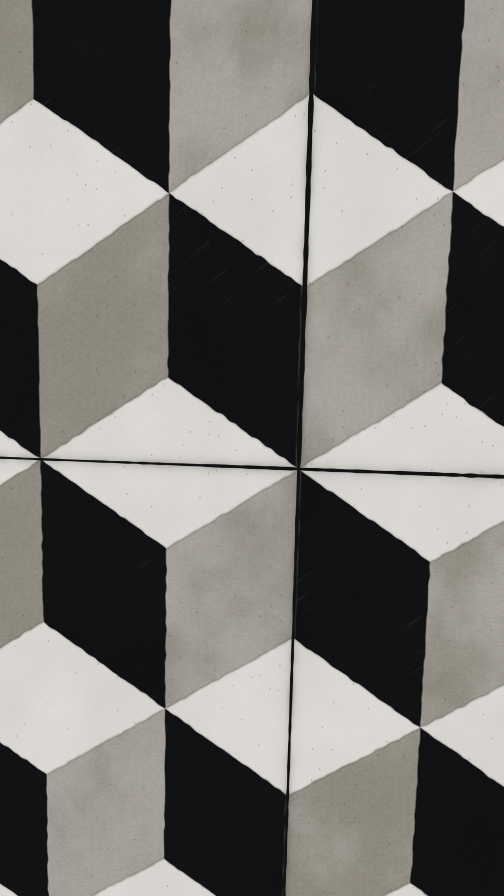
This pattern is drawn by a WebGL 2 fragment shader. Its source:

```glsl
#version 300 es
precision highp float;
// Tumbling-block cement tiles in white, grey and black, seen slightly askew.
// A projective map gives lattice coordinates; folding them yields the three
// rhombi of each cube, then noise adds mottling, scuffs and worn tile joints.

uniform vec2 u_resolution;
out vec4 fragColor;

float hash(vec2 p) {
  return fract(sin(dot(p, vec2(127.1, 311.7))) * 43758.5453);
}

float noise(vec2 p) {
  vec2 i = floor(p), f = fract(p);
  f = f * f * (3.0 - 2.0 * f);
  return mix(mix(hash(i), hash(i + vec2(1, 0)), f.x),
             mix(hash(i + vec2(0, 1)), hash(i + vec2(1, 1)), f.x), f.y);
}

float fbm(vec2 p) {
  float sum = 0.0, amp = 0.5;
  for (int i = 0; i < 4; i++) {
    sum += amp * noise(p);
    p = p * 2.1 + 7.3;
    amp *= 0.5;
  }
  return sum;
}

// Canvas position (y down, origin at the tile corner) to lattice:
// one unit across per column, one unit down per cube edge.
vec2 toLattice(vec2 d) {
  float depth = 1.0 + 0.079 * d.x - 0.098 * d.y;
  return vec2(3.75 * (d.x + 0.0337 * d.y), 2.881 * (d.y - 0.038 * d.x)) / depth;
}

void main() {
  vec2 pos = vec2(gl_FragCoord.x, u_resolution.y - gl_FragCoord.y) / u_resolution.x;
  vec2 lattice = toLattice(pos - vec2(0.5926, 0.9306));
  vec2 px = fwidth(lattice);

  // Slightly uneven pigment boundaries
  vec2 wobble = vec2(noise(lattice * 19.0), noise(lattice * 19.0 + 41.0)) - 0.5;
  vec2 p = lattice + 0.012 * wobble;

  // Fold into one cell: two columns wide, three edges tall
  vec2 cell = mod(p + vec2(1.0, 1.5), vec2(2.0, 3.0)) - vec2(1.0, 1.5);
  float s = abs(cell.x), q = abs(cell.y);
  float topDist = max(0.5 * s - q, q - 1.0 - 0.5 * s);
  float sideDist = sign(cell.x * cell.y) * min(s, 1.0 - s);
  float topMask = smoothstep(-px.y, px.y, topDist);
  float blackMask = smoothstep(-px.x, px.x, sideDist);

  // Face colours, with a different grey shade on each rhombus
  float mottle = fbm(lattice * 2.6) - 0.47;
  float grain = noise(pos * 260.0) - 0.5;
  float shade = hash(floor(vec2(p.x, p.y / 1.5)) + 3.0);
  vec3 grey = mix(vec3(0.56, 0.54, 0.50), vec3(0.64, 0.62, 0.59),
                  smoothstep(0.2, 0.8, shade + 0.9 * mottle));
  grey += 0.04 * mottle + 0.035 * grain;
  vec3 white = vec3(0.85, 0.84, 0.82) + 0.05 * mottle + 0.012 * grain;
  vec3 black = vec3(0.07, 0.07, 0.08) + 0.015 * mottle + 0.01 * grain;

  // Faint slanted scuffs on the black faces
  vec2 scuff = mat2(0.85, 0.5, -0.5, 0.85) * lattice;
  black += 0.05 * smoothstep(0.88, 1.0, noise(scuff * vec2(3.0, 60.0)))
         * smoothstep(0.5, 0.75, noise(lattice * 2.0 + 9.0));

  vec3 color = mix(mix(grey, black, blackMask), white, topMask);

  // Thin dark seam where light pigments meet
  color *= 1.0 - 0.12 * (1.0 - smoothstep(0.0, 0.012 + px.y, abs(topDist)));

  // Sparse pits
  vec2 pitGrid = lattice * 14.0;
  vec2 pitId = floor(pitGrid);
  vec2 pitAt = 0.3 + 0.4 * vec2(hash(pitId + 5.0), hash(pitId + 8.0));
  float pit = 1.0 - smoothstep(0.03, 0.12, length(fract(pitGrid) - pitAt));
  color *= 1.0 - 0.18 * pit * step(0.9, hash(pitId));

  // Joints every four columns and three edges, with dirt and a worn lip
  vec2 toJoint = abs(mod(lattice + vec2(2.0, 1.5), vec2(4.0, 3.0)) - vec2(2.0, 1.5));
  vec2 halfWidth = vec2(mix(0.017, 0.010, smoothstep(-1.0, 1.0, lattice.y)),
                        mix(0.006, 0.010, smoothstep(-1.5, 0.5, lattice.x)));
  halfWidth *= 0.75 + 0.5 * noise(lattice * 16.0);
  vec2 gap = toJoint - halfWidth;
  float edge = min(gap.x, gap.y);
  color *= 1.0 - 0.16 * exp(-max(edge, 0.0) * 45.0) * (0.5 + noise(lattice * 9.0));
  float lip = (1.0 - smoothstep(0.004, 0.018, edge)) * noise(lattice * 12.0 + 20.0);
  color = mix(color, max(color, vec3(0.35, 0.35, 0.34)), 0.6 * lip);
  vec2 line = 1.0 - smoothstep(-0.6 * px, 0.6 * px, gap);
  color = mix(color, vec3(0.07, 0.07, 0.075), max(line.x, line.y));

  fragColor = vec4(color, 1.0);
}
```
